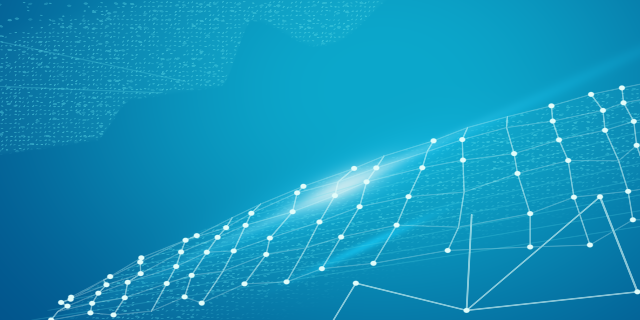
A WebGL 1 fragment shader for this background:

```glsl
precision highp float;
// Blue backdrop with a glowing ridge of linked nodes and a drifting particle veil.
uniform vec2 u_resolution;

#define BRIGHT vec3(0.045, 0.655, 0.795)
#define DEEP vec3(0.005, 0.32, 0.54)
#define FLAKE_COLOR vec3(0.36, 0.86, 0.91)
#define NODE_COLOR vec3(0.88, 0.99, 0.98)
#define GLOW_COLOR vec3(0.80, 0.92, 0.94)
#define BEAM_COLOR vec3(0.08, 0.76, 0.93)
#define GLOW_CENTER vec2(1.07, 0.415)
#define BEAM_DIR vec2(0.907, 0.421)
#define NODE_RADIUS 0.0085
#define COLUMNS 15
#define ROWS 6

float hash(vec2 p) {
  return fract(sin(dot(p, vec2(127.1, 311.7))) * 4375.85);
}

// Height of the crest of the node mesh
float ridge(float x) {
  return -0.05 + 0.585 * x - 0.095 * x * x;
}

// Lower border of the upper veil, with two folds and a sagging end
float veilEdge(float x) {
  return 0.515 + 0.15 * x + 0.11 * smoothstep(0.30, 0.41, x)
       + 0.19 * smoothstep(0.69, 0.79, x)
       - 0.11 * smoothstep(0.78, 1.0, x)
       + 0.14 * smoothstep(1.03, 1.28, x);
}

// Soft elongated light along the beam direction
float streak(vec2 p, vec2 center, float len, float width) {
  vec2 d = p - center;
  float along = dot(d, BEAM_DIR) / len;
  float across = dot(d, vec2(-BEAM_DIR.y, BEAM_DIR.x)) / width;
  return exp(-along * along - across * across);
}

// Cellular field of small slanted flakes
float flakes(vec2 p, float size, float density) {
  vec2 cell = floor(p / size);
  float seed = hash(cell);
  vec2 jitter = vec2(hash(cell + 17.3), hash(cell + 41.9));
  vec2 d = fract(p / size) - 0.3 - 0.4 * jitter;
  float angle = 0.5 + 1.6 * (seed - 0.5);
  float c = cos(angle), s = sin(angle);
  d = vec2(c * d.x + s * d.y, (c * d.y - s * d.x) * 1.9);
  float soft = 0.7 / (u_resolution.y * size);
  float shape = 1.0 - smoothstep(0.28 - soft, 0.28 + soft, length(d));
  return shape * step(seed, density) * (0.45 + 0.55 * jitter.x);
}

float line(vec2 p, vec2 a, vec2 b, float width) {
  vec2 d = b - a;
  float t = clamp(dot(p - a, d) / dot(d, d), 0.0, 1.0);
  float soft = 1.0 / u_resolution.y;
  return 1.0 - smoothstep(width, width + soft, length(p - a - t * d));
}

float disc(vec2 p, vec2 center, float radius) {
  float soft = 0.8 / u_resolution.y;
  return 1.0 - smoothstep(radius - soft, radius + soft, length((p - center) * vec2(0.9, 1.1)));
}

// Mesh node: columns hang from the ridge, rows spread with depth
vec2 node(vec2 id) {
  float x = 0.21 + 0.125 * id.x + 0.05 * (hash(id.xx + 3.1) - 0.5);
  float spread = ridge(x) * mix(0.9, 0.52, x * 0.5);
  float depth = spread * pow((id.y + 0.5 * hash(id)) / 5.0, 1.6);
  float lean = mix(0.6, -0.3, smoothstep(1.2, 1.7, x));
  return vec2(x - lean * depth + 0.03 * (hash(id + 8.7) - 0.5), ridge(x) - depth);
}

void main() {
  vec2 p = gl_FragCoord.xy / u_resolution.y;
  p.x *= 2.0 * u_resolution.y / u_resolution.x;

  // Background gradient
  float falloff = length((p - vec2(1.2, 0.72)) * vec2(0.75, 1.0));
  vec3 color = mix(BRIGHT, DEEP, smoothstep(0.1, 1.3, falloff));

  // Upper veil: dense folds, sparse corner
  float above = p.y - veilEdge(p.x);
  float veil = smoothstep(-0.004, 0.012, above);
  float corner = smoothstep(-0.02, 0.06, p.y - 0.86 - 0.27 * p.x);
  float grain = flakes(p, 0.0135, mix(0.85, 0.08, corner));
  grain = max(grain, flakes(p + 0.37, 0.024, 0.35) * 0.85);
  color = mix(color, FLAKE_COLOR, veil * (0.06 * (1.0 - corner) + 0.5 * grain));
  float folds = line(p, vec2(0.0, 0.87), vec2(0.58, 0.745), 0.0005)
              + line(p, vec2(0.0, 0.73), vec2(0.5, 0.71), 0.0005);
  color = mix(color, FLAKE_COLOR, 0.25 * folds);

  // Particle sheet below the ridge
  float below = ridge(p.x) - p.y;
  float sheet = smoothstep(-0.004, 0.015, below) * (1.0 - smoothstep(0.16, 0.42, below));
  sheet *= smoothstep(0.15, 0.4, p.x);
  float dust = max(flakes(p * vec2(0.8, 1.0), 0.0125, 0.75), flakes(p + 0.61, 0.021, 0.3));
  color = mix(color, FLAKE_COLOR, sheet * (0.05 + 0.45 * dust));

  // Halo, bright core and beams
  color = mix(color, BEAM_COLOR, 0.55 * streak(p, GLOW_CENTER, 0.42, 0.085));
  color = mix(color, BEAM_COLOR, 0.42 * streak(p, vec2(1.25, 0.492), 0.85, 0.022));
  color = mix(color, BEAM_COLOR, 0.8 * streak(p, vec2(1.15, 0.235), 0.2, 0.014));
  color = mix(color, GLOW_COLOR, 0.9 * streak(p, GLOW_CENTER, 0.15, 0.042));
  color = mix(color, GLOW_COLOR, 0.4 * streak(p, GLOW_CENTER, 0.35, 0.015));

  // Thin threads fanning out from the lower left
  float threads = 0.0;
  for (int i = 0; i < 9; i++) {
    float k = float(i);
    vec2 end = vec2(2.05, 0.3 + 0.05 * k);
    threads += line(p, vec2(0.1 + 0.05 * k, 0.03 * k), end, 0.0003);
  }
  color = mix(color, FLAKE_COLOR, 0.2 * min(threads, 1.0) * smoothstep(-0.01, 0.02, below));

  // Node mesh
  float links = 0.0, dots = 0.0;
  for (int i = 0; i < COLUMNS; i++) {
    for (int j = 0; j < ROWS; j++) {
      vec2 id = vec2(float(i), float(j));
      vec2 a = node(id);
      float kept = step(0.15, hash(id + 5.5));
      dots = max(dots, kept * disc(p, a, NODE_RADIUS));
      if (j < ROWS - 1) links = max(links, 0.5 * line(p, a, node(id + vec2(0.0, 1.0)), 0.0008));
      links = max(links, 0.25 * line(p, a, node(id + vec2(1.0, 0.0)), 0.0004));
    }
  }

  // Large foreground triangles
  vec2 foot = vec2(1.458, 0.03), peak = vec2(1.875, 0.385);
  vec2 side = vec2(1.992, 0.088), left = vec2(1.112, 0.115), stem = vec2(1.474, 0.328);
  float frame = max(line(p, foot, peak, 0.001), line(p, peak, side, 0.002));
  frame = max(frame, max(line(p, foot, side, 0.001), line(p, foot, left, 0.001)));
  frame = max(frame, max(line(p, foot, stem, 0.0015), line(p, left, vec2(1.03, -0.02), 0.001)));
  dots = max(dots, max(disc(p, foot, NODE_RADIUS), disc(p, peak, NODE_RADIUS)));
  dots = max(dots, max(disc(p, side, NODE_RADIUS), disc(p, left, NODE_RADIUS)));
  color = mix(color, NODE_COLOR, max(links, 0.6 * frame));
  color = mix(color, NODE_COLOR, dots);

  gl_FragColor = vec4(color, 1.0);
}
```
